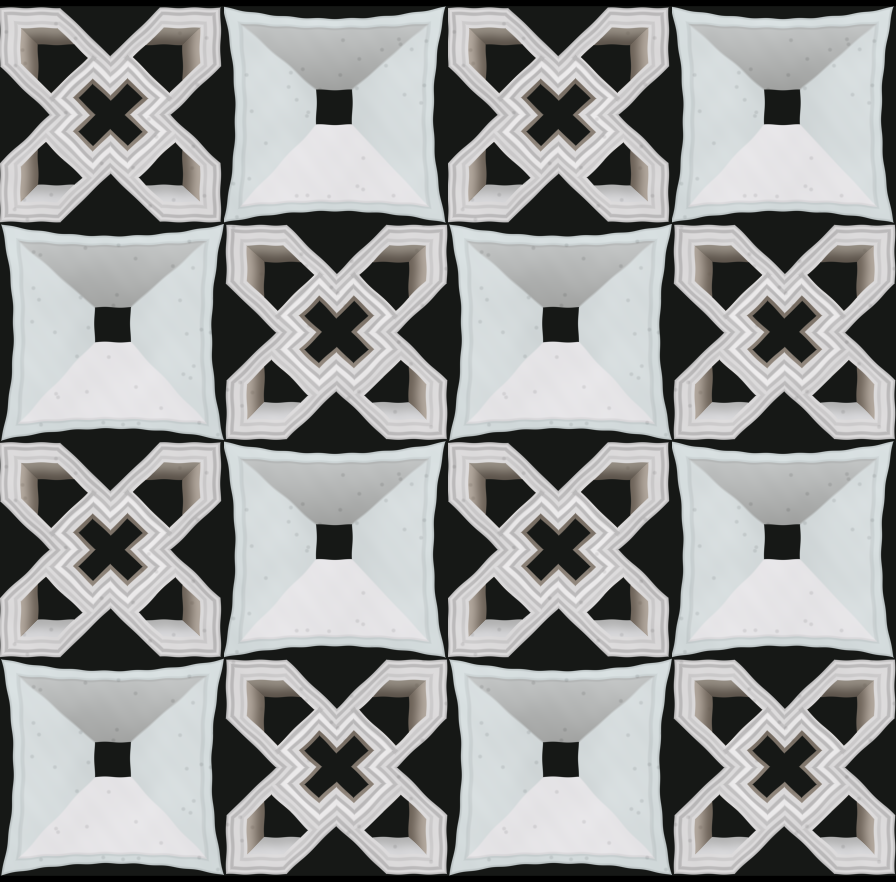
A WebGL 1 fragment shader for this pattern:

```glsl
precision highp float;
// Checkerboard of pierced plaster blocks: star lattices alternating with square funnels.
uniform vec2 u_resolution;

#define TILES 4.0
#define MARGIN 0.007
#define VOID vec3(0.085, 0.095, 0.088)
#define PLASTER vec3(0.855, 0.86, 0.865)
#define SHADOW vec3(0.43, 0.39, 0.35)
#define NOTCH 0.54
#define HOLE_OUTER 0.80
#define HOLE_INNER 0.645
#define GROOVE 0.017
#define BOW 0.11
#define RIM 0.86
#define WEAR 0.12

float edgeWidth;

// Coverage of the region where the distance is negative.
float fill(float d) {
  return 1.0 - smoothstep(-edgeWidth, edgeWidth, d);
}

float line(float d, float width) {
  return 1.0 - smoothstep(width * 0.4, width + edgeWidth, abs(d));
}

vec2 hash2(vec2 p) {
  return fract(sin(vec2(dot(p, vec2(127.1, 311.7)), dot(p, vec2(269.5, 183.3)))) * 437.58);
}

// Cellular noise: x is the nearest point's distance, y its random value.
vec2 cellular(vec2 p) {
  vec2 base = floor(p);
  vec2 nearest = vec2(9.0, 0.0);
  for (int j = -1; j <= 1; j++) {
    for (int i = -1; i <= 1; i++) {
      vec2 cell = base + vec2(float(i), float(j));
      vec2 rnd = hash2(cell);
      float d = length(cell + rnd - p);
      if (d < nearest.x) nearest = vec2(d, fract(rnd.x * 7.3 + rnd.y * 3.1));
    }
  }
  return nearest;
}

float mottle(vec2 p) {
  return sin(p.x * 5.0 + sin(p.y * 7.0)) * 0.5
       + sin(p.y * 13.0 + 2.0 * sin(p.x * 9.0)) * 0.3
       + sin(p.x * 31.0 + p.y * 23.0) * 0.2;
}

vec3 lattice(vec2 p) {
  vec2 a = abs(p);
  float box = max(a.x, a.y);
  float along = a.x + a.y;
  float across = abs(a.x - a.y);
  float body = max(box - 0.985, (across - NOTCH) * 0.707);
  float star = max(along - 0.49, across - 0.18) * 0.707;
  float innerEnd = p.y > 0.0 ? 0.73 : 0.83;
  float arm = max(across - 0.325, innerEnd - along) * 0.707;
  float opening = max(box - HOLE_OUTER, arm);
  float back = max(box - HOLE_INNER, arm);

  // Moulded face with stepped grooves and worn edges.
  vec3 col = PLASTER + vec3(0.005, -0.006, -0.008);
  float grooves = line(body + 0.055, GROOVE) + line(star - 0.06, GROOVE)
                + 0.8 * line(star - 0.135, GROOVE) + 0.5 * line(opening - 0.045, GROOVE);
  col -= 0.13 * min(grooves, 1.0);
  col += 0.06 * line(star - 0.095, 0.025);
  col -= 0.10 * line(body, 0.02);

  // Inner walls of the corner openings.
  float depth = smoothstep(HOLE_INNER, HOLE_OUTER, box);
  vec3 sideWall = mix(SHADOW, vec3(0.69, 0.65, 0.61), depth);
  vec3 topWall = mix(SHADOW * 0.85, vec3(0.58, 0.55, 0.51), depth);
  vec3 sillWall = mix(vec3(0.70), vec3(0.84, 0.84, 0.85), depth);
  vec3 endWall = p.y > 0.0 ? topWall : sillWall;
  col = mix(col, mix(endWall, sideWall, fill(a.y - a.x)), fill(opening));
  col = mix(col, VOID, fill(back));

  // Star opening, then everything beyond the outline.
  col = mix(col, mix(SHADOW, vec3(0.6, 0.56, 0.52), 0.5 - p.y), fill(star));
  col = mix(col, VOID, fill(star + 0.035));
  return mix(VOID, col, fill(body));
}

vec3 funnel(vec2 p) {
  vec2 a = abs(p);
  vec2 arch = 1.0 - a.yx * a.yx;
  vec2 outer = a - 0.995 + BOW * arch;
  vec2 inner = a - RIM + 0.06 * arch;
  float body = max(outer.x, outer.y);
  float rim = max(inner.x, inner.y);
  float side = (a.x - 0.16) / (RIM - 0.16);
  float top = (p.y - 0.23) / (RIM - 0.23);
  float bottom = (-p.y - 0.09) / (RIM - 0.09);

  // Four sloping faces: pale sides, shaded top and bright sill.
  vec3 col = PLASTER + vec3(-0.015, 0.005, 0.005) - 0.025 * smoothstep(0.5, 0.0, side);
  vec3 shade = mix(vec3(0.63, 0.635, 0.63), vec3(0.77, 0.78, 0.78), top);
  col = mix(col, shade, smoothstep(-0.03, 0.03, top - side));
  col = mix(col, vec3(0.90, 0.895, 0.905), smoothstep(-0.02, 0.02, bottom - side));

  // Flat curved rim and central square opening.
  vec3 rimColor = PLASTER + vec3(-0.02, 0.005, 0.005) + 0.015 * p.y;
  col = mix(rimColor, col, fill(rim));
  col -= 0.05 * line(rim, 0.02) + 0.08 * line(body, 0.02);
  float hole = max(a.x, abs(p.y - 0.07)) - 0.16;
  col = mix(col, VOID, fill(hole));
  return mix(VOID, col, fill(body));
}

void main() {
  vec2 uv = gl_FragCoord.xy / u_resolution;
  edgeWidth = 1.5 * TILES / min(u_resolution.x, u_resolution.y);
  float bandY = (uv.y - MARGIN) / (1.0 - 2.0 * MARGIN);
  vec2 grid = vec2(uv.x, bandY) * TILES;
  vec2 parity = mod(floor(grid), 2.0);
  vec2 p = fract(grid) * 2.0 - 1.0;
  p.x += 0.02 * parity.y - 0.005;
  vec2 local = p + parity * 17.0;
  vec2 worn = p + 0.004 * vec2(sin(local.y * 19.0), sin(local.x * 23.0));

  bool isLattice = abs(parity.x - parity.y) > 0.5;
  vec3 col = isLattice ? lattice(worn) : funnel(worn);

  // Faint mottling and scattered pits on the plaster only.
  float solid = smoothstep(0.3, 0.75, col.g);
  vec2 pit = cellular(local * 6.0);
  float pitted = step(0.72, pit.y) * smoothstep(0.16, 0.04, pit.x);
  col += solid * WEAR * (0.1 * mottle(local) - 0.6 * pitted);
  col *= fill((abs(bandY - 0.5) - 0.5) * 2.0 * TILES);
  gl_FragColor = vec4(col, 1.0);
}
```
